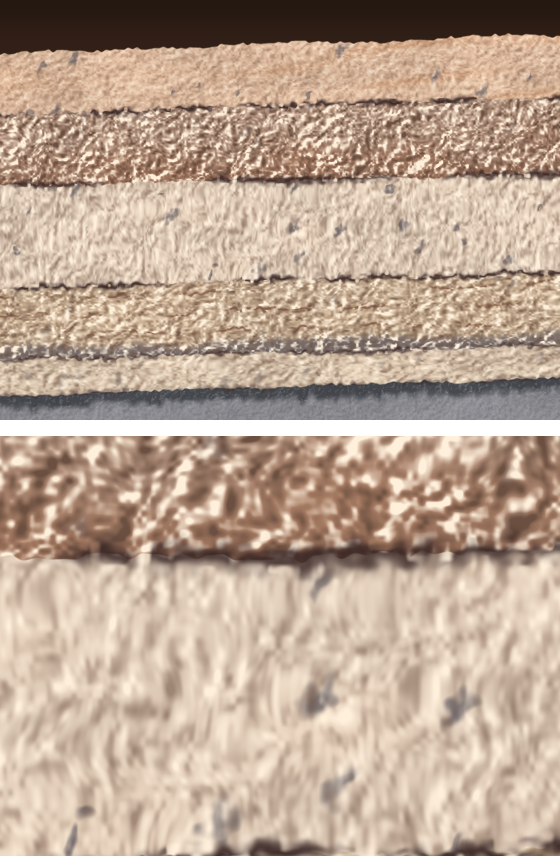
Top: the whole. Bottom: its middle third, enlarged.
Give the GLSL for this texture, as a WebGL 2 fragment shader.

```glsl
#version 300 es
precision highp float;
uniform vec2 u_resolution;
out vec4 fragColor;

// Seams run top to bottom; lengths are fractions of the canvas height
const int SEAMS = 6;
const float SEAM_LEFT[SEAMS] = float[](0.875, 0.727, 0.558, 0.310, 0.145, 0.057);
const float SEAM_SLOPE[SEAMS] = float[](0.032, 0.030, 0.019, 0.031, 0.023, 0.032);
const float GLUE_WIDTH[SEAMS] = float[](0.002, 0.0055, 0.0075, 0.006, 0.005, 0.005);
const float GLUE_STRENGTH[SEAMS] = float[](0.0, 0.85, 0.8, 0.85, 0.65, 0.4);
const vec3 PLY_COLOR[SEAMS + 1] = vec3[](
  vec3(0.17, 0.11, 0.08), vec3(0.86, 0.72, 0.61), vec3(0.72, 0.60, 0.52),
  vec3(0.87, 0.79, 0.71), vec3(0.77, 0.67, 0.56), vec3(0.83, 0.75, 0.66),
  vec3(0.54, 0.54, 0.56));
// Grain frequency across, frequency up, contrast
const vec3 GRAIN[SEAMS + 1] = vec3[](
  vec3(30.0, 30.0, 0.0), vec3(95.0, 110.0, 0.42), vec3(92.0, 95.0, 1.0),
  vec3(100.0, 58.0, 0.72), vec3(78.0, 100.0, 0.85), vec3(70.0, 100.0, 0.6),
  vec3(150.0, 150.0, 0.25));
const vec3 HIGHLIGHT = vec3(1.0, 0.94, 0.86);
const vec3 SHADOW = vec3(0.42, 0.31, 0.25);
const vec3 GLUE = vec3(0.19, 0.12, 0.12);
const vec3 RUST = vec3(0.56, 0.37, 0.27);
const vec3 ORANGE = vec3(0.83, 0.63, 0.48);
const vec3 SLATE = vec3(0.27, 0.28, 0.30);
const vec3 FLECK = vec3(0.43, 0.40, 0.41);
const float FLECK_CELL = 0.085;
const float FLECK_CHANCE = 0.48;
const float STREAK_STEP = 0.047;

float hash(vec2 p) {
  vec3 q = fract(p.xyx * vec3(0.1031, 0.1030, 0.0973));
  q += dot(q, q.yzx + 33.33);
  return fract((q.x + q.y) * q.z);
}

float noise(vec2 p) {
  vec2 i = floor(p), f = fract(p);
  f = f * f * (3.0 - 2.0 * f);
  vec2 e = vec2(0.0, 1.0);
  return mix(mix(hash(i), hash(i + e.yx), f.x),
             mix(hash(i + e.xy), hash(i + e.yy), f.x), f.y);
}

// Side-lit fibres, roughly -1 to 1
float relief(vec2 p, vec2 frequency) {
  vec2 q = p * frequency + 1.2 * vec2(noise(p * 24.0), noise(p * 27.0 + 40.0));
  float lit = noise(q) - noise(q + vec2(0.55, -0.5));
  float fine = noise(q * 2.1 + 9.0) - 0.5;
  float broad = noise(q * 0.4 + 21.0) - 0.5;
  return clamp(1.1 * lit + 0.85 * fine + 0.55 * broad, -1.0, 1.0);
}

// Scattered soft blots, one at most per cell
float flecks(vec2 p) {
  float cover = 0.0;
  vec2 warped = p + 0.016 * (vec2(noise(p * 90.0), noise(p * 90.0 + 30.0)) - 0.5);
  vec2 home = floor(warped / FLECK_CELL);
  for (int k = 0; k < 9; k++) {
    vec2 cell = home + vec2(k % 3, k / 3) - 1.0;
    vec2 center = (cell + vec2(hash(cell + 61.0), hash(cell + 83.0))) * FLECK_CELL;
    vec2 d = warped - center;
    d.x -= 0.4 * d.y;
    float radius = mix(0.008, 0.019, hash(cell + 107.0));
    float blot = 1.0 - smoothstep(0.25, 1.1, length(d * vec2(1.2, 0.8)) / radius);
    cover = max(cover, blot * step(hash(cell + 131.0), FLECK_CHANCE));
  }
  return cover * (0.7 + 0.5 * noise(p * 110.0));
}

vec3 plyColor(int ply, vec2 p, float depth, float spots) {
  vec3 color = PLY_COLOR[ply];
  float patches = noise(p * vec2(7.0, 16.0) + float(ply) * 13.0);
  if (ply == 1) {
    float sweep = noise(vec2(p.x * 3.0, (p.y - 0.12 * p.x) * 32.0));
    color = mix(color, ORANGE, smoothstep(0.4, 0.85, sweep) * 0.6);
  } else if (ply == 2) {
    color = mix(color, RUST, smoothstep(0.06, 0.17, depth + 0.07 * (patches - 0.5)) * 0.6);
  } else if (ply == 4) {
    // Broken brown streaks, then a grey smear along the bottom
    float wave = depth + 0.014 * (noise(p * vec2(9.0, 5.0)) - 0.5)
               + 0.009 * (noise(p * 75.0) - 0.5);
    float offset = abs(fract(wave / STREAK_STEP) - 0.5) * STREAK_STEP;
    float broken = smoothstep(0.35, 0.7, noise(p * vec2(18.0, 22.0) + 5.0));
    color = mix(color, RUST * 0.85, (1.0 - smoothstep(0.0, 0.006, offset)) * broken * 0.75);
    color = mix(color, FLECK, smoothstep(0.132, 0.158, wave) * 0.8);
  } else if (ply == 6) {
    float edge = depth + 0.020 * (noise(p * 50.0) - 0.5);
    color = mix(SLATE, color, smoothstep(0.016, 0.044, edge));
  }
  color *= 0.95 + 0.10 * patches;
  color = mix(color, FLECK, spots);
  float grain = relief(p, GRAIN[ply].xy) * GRAIN[ply].z;
  float shine = ply == 6 ? 1.2 : 1.65 * (1.0 - 0.6 * spots);
  color = mix(color, ply == 6 ? vec3(0.75) : HIGHLIGHT, clamp(grain * shine, 0.0, 1.0));
  float shade = ply == 3 ? 0.75 : ply == 2 ? 1.25 : 1.0;
  return mix(color, ply == 6 ? SLATE : SHADOW, clamp(-grain * shade, 0.0, 1.0));
}

void main() {
  vec2 p = gl_FragCoord.xy / u_resolution.y;
  float pixel = 1.0 / u_resolution.y;
  vec3 color = PLY_COLOR[0] * mix(1.15, 0.85, smoothstep(0.88, 1.0, p.y));
  float spots = flecks(p);
  for (int i = 0; i < SEAMS; i++) {
    float row = float(i) * 19.0;
    float ragged = 0.008 * (noise(vec2(p.x * 9.0, row)) - 0.5)
                 + 0.007 * (noise(vec2(p.x * 95.0, row + 7.0)) - 0.5);
    float depth = SEAM_LEFT[i] + SEAM_SLOPE[i] * p.x + ragged - p.y;
    float spotted = i == 0 || i == 2 ? 0.8 : i == 5 ? 0.0 : 0.35;
    vec3 ply = plyColor(i + 1, p, depth, spots * spotted);
    color = mix(color, ply, smoothstep(-pixel, pixel, depth));
    // Glue thickens, fades and crumbles along the seam
    float flow = noise(vec2(p.x * 11.0, row + 3.0));
    float width = GLUE_WIDTH[i] * (0.45 + flow);
    float crumb = depth + 0.010 * (noise(p * vec2(80.0, 110.0) + row) - 0.5);
    float glue = exp(-crumb * crumb / (width * width));
    glue *= smoothstep(0.05, 0.55, flow) * smoothstep(0.1, 0.5, noise(p * 100.0 + row));
    color = mix(color, GLUE, glue * GLUE_STRENGTH[i]);
  }
  fragColor = vec4(color, 1.0);
}
```
